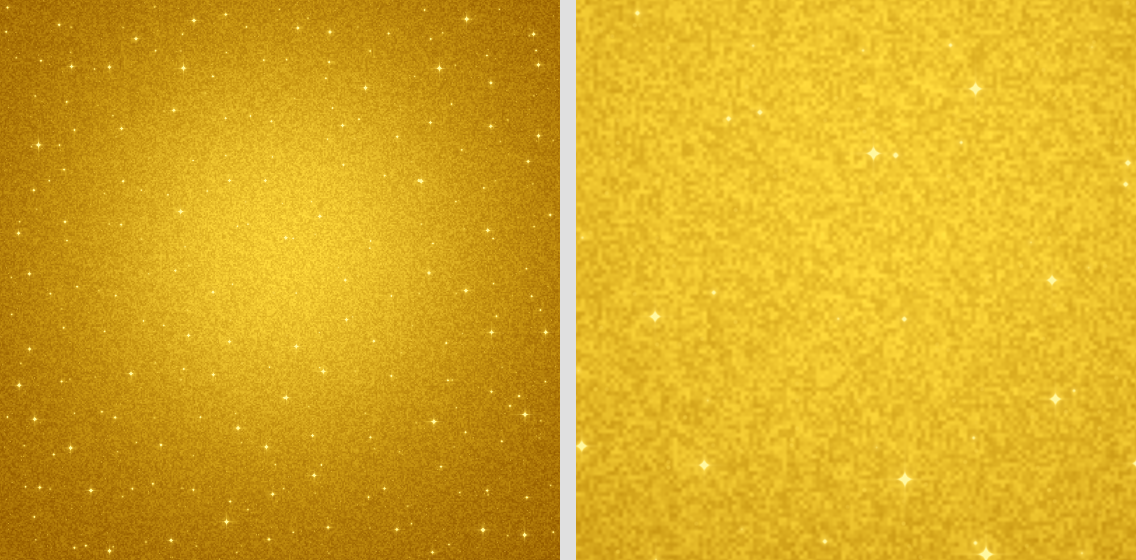
Left: the whole. Right: its middle third, enlarged.
A Shadertoy shader for this background:

```glsl
const vec3 DARK_GOLD = vec3(0.645, 0.430, 0.018);
const vec3 MID_GOLD = vec3(0.785, 0.590, 0.072);
const vec3 LIGHT_GOLD = vec3(0.925, 0.760, 0.175);
const vec3 STAR_GLOW = vec3(1.0, 0.86, 0.30);
const vec3 STAR_CORE = vec3(1.0, 0.97, 0.62);

const vec2 GLOW_CENTER = vec2(0.51, 0.56);
const float GLOW_RADIUS = 0.43;
const float GLOW_GAIN = 1.18;
const float GLOW_OFFSET = -0.09;

const float GRAIN_FREQ = 400.0;
const float GRAIN_AMOUNT = 0.62;
const float SPECK_FREQ = 300.0;
const float SPECK_SHARE = 0.02;

const float BIG_GRID = 11.0;
const float SMALL_GRID = 13.0;
const float JITTER = 0.72;
const float RAY_LENGTH = 0.0085;
const float RAY_WIDTH = 0.0009;
const float CORE_RADIUS = 0.0030;

float hash(vec2 p) {
    vec3 q = fract(vec3(p.xyx) * 0.1031);
    q += dot(q, q.yzx + 33.33);
    return fract((q.x + q.y) * q.z);
}

float valueNoise(vec2 p) {
    vec2 i = floor(p), f = fract(p);
    f = f * f * (3.0 - 2.0 * f);
    float low = mix(hash(i), hash(i + vec2(1, 0)), f.x);
    float high = mix(hash(i + vec2(0, 1)), hash(i + vec2(1, 1)), f.x);
    return mix(low, high, f.y);
}

vec3 goldRamp(float t) {
    return t < 0.5 ? mix(DARK_GOLD, MID_GOLD, t * 2.0)
                   : mix(MID_GOLD, LIGHT_GOLD, t * 2.0 - 1.0);
}

// Four-pointed sparkle: round core, soft halo and two thin tapering rays
float sparkle(vec2 d, float size, float pixel) {
    float width = max(RAY_WIDTH, 0.55 * pixel);
    float coverage = RAY_WIDTH / width;
    vec2 along = exp(-abs(d) / (RAY_LENGTH * size));
    vec2 across = exp(-d * d / (width * width));
    float rays = along.x * across.y + along.y * across.x;
    float core = CORE_RADIUS * mix(0.6, 1.0, size);
    float r2 = dot(d, d) / (core * core);
    return 0.75 * rays * coverage * size
         + exp(-r2) * mix(0.55, 1.0, size)
         + 0.20 * size * exp(-r2 * 0.12);
}

// One jittered star per grid cell, gathered from the neighbouring cells
float starLayer(vec2 uv, float grid, float seed, vec2 sizes, float pixel) {
    vec2 cell = floor(uv * grid);
    float light = 0.0;
    for (int y = -1; y <= 1; y++)
    for (int x = -1; x <= 1; x++) {
        vec2 id = cell + vec2(x, y);
        vec2 jitter = vec2(hash(id + seed), hash(id + seed + 37.7)) - 0.5;
        float pick = hash(id + seed + 71.3);
        vec2 position = (id + 0.5 + JITTER * jitter) / grid;
        light += sparkle(uv - position, mix(sizes.x, sizes.y, pick * pick), pixel);
    }
    return light;
}

// Tiny glints scattered among the grain
float specks(vec2 uv) {
    vec2 p = uv * SPECK_FREQ;
    vec2 id = floor(p);
    float lit = step(1.0 - SPECK_SHARE, hash(id + 191.0));
    float dotShape = 1.0 - smoothstep(0.15, 0.55, length(fract(p) - 0.5));
    return lit * dotShape * hash(id + 57.0);
}

void mainImage(out vec4 fragColor, in vec2 fragCoord) {
    float pixel = 1.0 / iResolution.y;
    vec2 uv = fragCoord * pixel;
    vec2 center = GLOW_CENTER * vec2(iResolution.x * pixel, 1.0);

    // Radial glow
    vec2 fromCenter = (uv - center) / GLOW_RADIUS;
    float tone = GLOW_GAIN * exp(-dot(fromCenter, fromCenter)) + GLOW_OFFSET;

    // Metallic grain
    float grain = 0.75 * valueNoise(uv * GRAIN_FREQ)
                + 0.25 * valueNoise(uv * GRAIN_FREQ * 0.47 + 83.0) - 0.5;
    vec3 color = goldRamp(tone + GRAIN_AMOUNT * grain);
    color = mix(color, STAR_GLOW, 0.5 * specks(uv));

    // Sparkles
    float light = starLayer(uv, BIG_GRID, 11.0, vec2(0.35, 1.1), pixel)
                + starLayer(uv, SMALL_GRID, 143.0, vec2(0.05, 0.42), pixel);
    color = mix(color, STAR_GLOW, clamp(light * 1.1, 0.0, 1.0));
    color = mix(color, STAR_CORE, smoothstep(0.45, 1.1, light));

    fragColor = vec4(clamp(color, 0.0, 1.0), 1.0);
}
```
